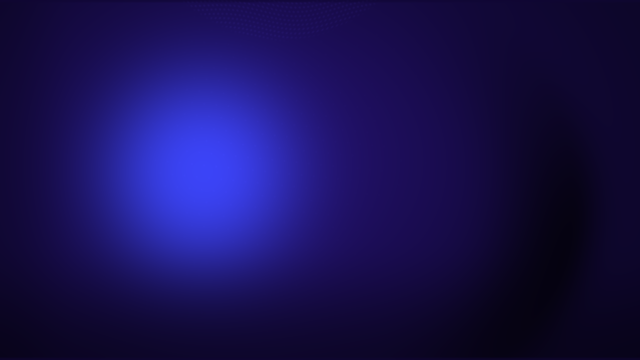
Reproduce this background procedurally as a Shadertoy shader.

```glsl
// A deep indigo backdrop: a soft blue orb over a wide violet haze, with a
// dark crescent at the right and a faint dotted mesh hanging from the top.
// Layers are summed falloffs in units of canvas height, then shaded.

const vec3 NIGHT = vec3(0.042, 0.018, 0.140);
const vec3 HAZE  = vec3(0.090, 0.045, 0.270);
const vec3 ORB   = vec3(0.105, 0.205, 0.570);
const vec3 DOT   = vec3(0.45, 0.40, 1.00);
const vec3 RIM   = vec3(0.060, 0.022, 0.200);

const float DESIGN_ASPECT = 16.0 / 9.0;
const vec2  ORB_CENTER   = vec2(0.555, 0.520);
const vec2  ORB_RADIUS   = vec2(0.270, 0.278);
const float ORB_POWER    = 2.4;
const vec2  HAZE_CENTER  = vec2(0.720, 0.560);
const vec2  HAZE_RADIUS  = vec2(0.750, 0.600);

const vec2  ARC_CENTER   = vec2(1.020, 0.450);
const float ARC_RADIUS   = 0.565;
const float ARC_INNER    = 0.190;
const float ARC_OUTER    = 0.085;
const float ARC_DEPTH    = 0.680;

const vec2  MESH_LOW     = vec2(0.780, 0.887);
const float MESH_CURVE   = 1.45;
const float MESH_PITCH   = 0.012;
const float MESH_GAIN    = 0.045;
const float SPECK_PITCH  = 0.034;
const float SPECK_GAIN   = 0.018;

// Elliptical falloff; a power of 2 gives a Gaussian
float falloff(vec2 p, vec2 center, vec2 radius, float power) {
    return exp(-pow(length((p - center) / radius), power));
}

// Crescent shadow: a broad inner side, a tighter outer side, heavier below
float crescent(vec2 p) {
    vec2 q = p - ARC_CENTER;
    float d = length(q) - ARC_RADIUS;
    float across = d / (d < 0.0 ? ARC_INNER : ARC_OUTER);
    float along = (p.y - 0.32) / 0.40;
    return exp(-across * across - along * along) * smoothstep(0.0, 0.4, q.x);
}

// Staggered lattice of soft round dots
float dotLattice(vec2 p, float pitch, float radius, float pixel) {
    vec2 cell = p / pitch;
    cell.x += 0.5 * mod(floor(cell.y), 2.0);
    float d = length(fract(cell) - 0.5) * pitch;
    return 1.0 - smoothstep(radius - pixel, radius + pixel, d);
}

// Wavy dotted cloth above a curved lower border
float hangingMesh(vec2 p, float pixel) {
    float x = p.x - MESH_LOW.x;
    float border = MESH_LOW.y + MESH_CURVE * x * x;
    float inside = smoothstep(-0.006, 0.012, p.y - border);
    vec2 warped = p + 0.012 * vec2(sin(p.y * 31.0), sin(p.x * 17.0));
    warped.y -= 0.35 * x * x;
    return inside * dotLattice(warped, MESH_PITCH, 0.0028, pixel);
}

void mainImage(out vec4 fragColor, in vec2 fragCoord) {
    vec2 uv = fragCoord / iResolution.xy;
    vec2 p = uv * vec2(DESIGN_ASPECT, 1.0);
    float pixel = 1.0 / iResolution.y;

    // Light layers
    float orb = falloff(p, ORB_CENTER, ORB_RADIUS, ORB_POWER);
    float haze = falloff(p, HAZE_CENTER, HAZE_RADIUS, 2.0);
    vec3 color = NIGHT + HAZE * haze + ORB * orb;

    // Shade the floor, the left side and the crescent
    color *= mix(0.66, 1.0, smoothstep(0.0, 0.34, p.y));
    color *= mix(0.86, 1.0, smoothstep(0.0, 0.22, p.x));
    color *= 1.0 - ARC_DEPTH * crescent(p);

    // Faint dotted details
    vec2 tilted = mat2(0.995, 0.100, -0.100, 0.995) * p;
    float specks = dotLattice(tilted, SPECK_PITCH, 0.0022, pixel);
    float speckMask = falloff(p, vec2(0.70, 0.60), vec2(0.32), 2.0);
    color += DOT * SPECK_GAIN * specks * speckMask;
    color += DOT * MESH_GAIN * hangingMesh(p, pixel);

    // Thin violet rim along the floor and ceiling
    float rim = 1.0 - smoothstep(0.002, 0.010, min(p.y, 1.0 - p.y));
    color = mix(color, RIM, 0.6 * rim);

    fragColor = vec4(color, 1.0);
}
```
